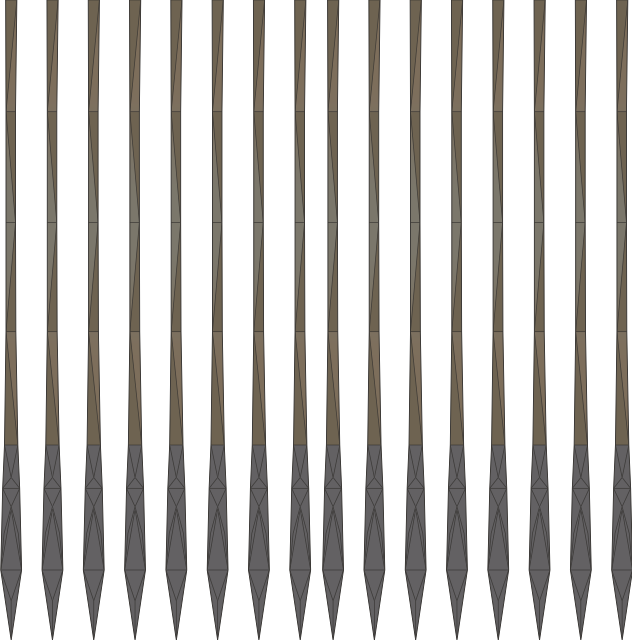
Give the GLSL for this pattern, as a WebGL 2 fragment shader.

```glsl
#version 300 es
precision highp float;
// Two groups of eight faceted spears, points down, outlined on white.

#define UNITS 768.0                    // grid units per canvas height
#define PITCH 49.55                    // spacing of spears in a group
#define GROUP_SIZE 8.0
#define GROUP_A 13.4                   // axis of the first spear of each group
#define GROUP_B 399.7
#define LINE_WIDTH 1.1
#define INK vec3(0.20, 0.19, 0.18)
#define IRON vec3(0.388, 0.382, 0.390)
#define WOOD_DARK vec3(0.432, 0.390, 0.318)
#define WOOD_WARM vec3(0.490, 0.430, 0.355)
#define WOOD_GREY vec3(0.482, 0.467, 0.420)

uniform vec2 u_resolution;
out vec4 outColor;

// Cross-sections from butt to point: left edge, right edge, height.
const vec3 RINGS[8] = vec3[8](
    vec3(-6.6, 6.8, 768.0), vec3(-6.2, 5.2, 634.0),
    vec3(-6.2, 5.2, 501.0), vec3(-6.2, 5.6, 370.0),
    vec3(-8.0, 8.0, 234.0), vec3(-10.2, 10.2, 182.0),
    vec3(-12.5, 12.5, 84.0), vec3(0.0, 0.0, 0.0));

// Creases on the right half of the head, mirrored about its axis.
const vec4 CREASES[8] = vec4[8](
    vec4(8.0, 234.0, 0.0, 195.0), vec4(0.0, 195.0, 10.2, 182.0),
    vec4(10.2, 182.0, 0.0, 160.0), vec4(0.0, 160.0, 8.5, 128.0),
    vec4(8.5, 128.0, 12.5, 84.0), vec4(0.0, 157.0, 12.5, 84.0),
    vec4(12.5, 84.0, 0.0, 47.0), vec4(0.0, 47.0, 0.0, 0.0));

float segmentDistance(vec2 p, vec2 a, vec2 b) {
    vec2 pa = p - a, ba = b - a;
    return length(pa - ba * clamp(dot(pa, ba) / dot(ba, ba), 0.0, 1.0));
}

// Pixel coverage of a line, also correct when thinner than a pixel.
float lineCoverage(float d, float width, float pixel) {
    vec2 edges = (d + vec2(0.5, -0.5) * width) / pixel + 0.5;
    edges = clamp(edges, 0.0, 1.0);
    return edges.x - edges.y;
}

// Move to the axis of the nearest spear.
float spearX(float x) {
    float first = x < 0.5 * (GROUP_A + GROUP_B + PITCH * (GROUP_SIZE - 1.0))
        ? GROUP_A : GROUP_B;
    float index = clamp(round((x - first) / PITCH), 0.0, GROUP_SIZE - 1.0);
    return x - first - index * PITCH;
}

void main() {
    float pixel = UNITS / u_resolution.y;
    vec2 p = gl_FragCoord.xy * pixel;
    p.x = spearX(p.x);

    float outline = 1e5, crease = 1e5, body = 1e5;
    vec3 fill = IRON;
    vec3 woodLight = mix(WOOD_GREY, WOOD_WARM,
                         smoothstep(20.0, 190.0, abs(p.y - RINGS[2].z)));

    // Sections between neighbouring rings
    for (int k = 0; k < 7; k++) {
        vec3 top = RINGS[k], low = RINGS[k + 1];
        outline = min(outline, segmentDistance(p, top.xz, low.xz));
        outline = min(outline, segmentDistance(p, top.yz, low.yz));
        crease = min(crease, segmentDistance(p, top.xz, top.yz));

        float t = (top.z - p.y) / (top.z - low.z);
        bool inSection = t >= 0.0 && t < 1.0;
        if (inSection) {
            vec2 sides = mix(top.xy, low.xy, t);
            body = max(sides.x - p.x, p.x - sides.y);
        }

        // Each shaft section is split by a diagonal of alternating slope
        if (k < 4) {
            bool falling = k % 2 == 1;
            vec2 a = falling ? top.xz : top.yz;
            vec2 b = falling ? low.yz : low.xz;
            crease = min(crease, segmentDistance(p, a, b));
            if (inSection) {
                float right = clamp((p.x - mix(a.x, b.x, t)) / pixel + 0.5, 0.0, 1.0);
                bool endSection = k == 0 || k == 3;
                fill = mix(WOOD_DARK, woodLight, endSection ? right : 1.0 - right);
            }
        }
    }

    // Head creases
    vec2 mirrored = vec2(abs(p.x), p.y);
    for (int k = 0; k < 8; k++)
        crease = min(crease, segmentDistance(mirrored, CREASES[k].xy, CREASES[k].zw));

    // Fill, inner creases, then the outline
    float inside = clamp(0.5 - body / pixel, 0.0, 1.0);
    vec3 color = mix(vec3(1.0), fill, inside);
    color = mix(color, INK, 0.8 * inside * lineCoverage(crease, LINE_WIDTH * 0.85, pixel));
    color = mix(color, INK, lineCoverage(outline, LINE_WIDTH, pixel));
    outColor = vec4(color, 1.0);
}
```
